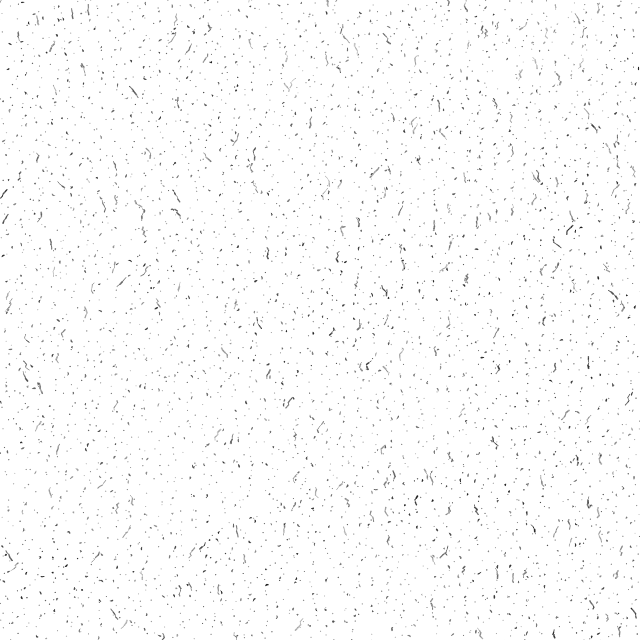
A three.js fragment shader for this texture:

```glsl
varying vec2 vUv;

const vec3 PAPER = vec3(1.0);
const vec3 INK = vec3(0.12);
const float EDGE = 0.001;                 // half width of the soft edge
const float COLUMNS = 42.0;               // loose vertical streams of grains
const vec2 DOT_GRID = vec2(COLUMNS, 84.0);
const vec2 CHIP_GRID = vec2(COLUMNS, 43.0);
const vec2 CRACK_GRID = vec2(COLUMNS, 40.0);
const float DOT_SHARE = 0.92;
const float CHIP_SHARE = 0.72;
const float CRACK_SHARE = 0.14;
const float DOT_RADIUS = 0.0009;
const vec2 CHIP_RADII = vec2(0.0011, 0.0022);
const float CRACK_STEP = 0.0042;
const float CRACK_SWAY = 0.0062;
const float CRACK_WIDTH = 0.0009;
const int CRACK_PARTS = 4;

vec4 hash4(vec2 cell, float seed) {
  vec4 p = fract(vec4(cell.xyx, seed + cell.y) * vec4(0.1031, 0.1030, 0.0973, 0.1099));
  p += dot(p, p.wzxy + 33.33);
  return fract((p.xxyz + p.yzzw) * p.zywx);
}

float valueNoise(vec2 p) {
  vec2 i = floor(p);
  vec2 f = fract(p);
  f = f * f * (3.0 - 2.0 * f);
  float low = mix(hash4(i, 7.0).x, hash4(i + vec2(1.0, 0.0), 7.0).x, f.x);
  float high = mix(hash4(i + vec2(0.0, 1.0), 7.0).x, hash4(i + 1.0, 7.0).x, f.x);
  return mix(low, high, f.y);
}

float coverage(float dist) {
  return 1.0 - smoothstep(-EDGE, EDGE, dist);
}

// Centre of a grain; x gathers around the middle of its column
vec2 grainCentre(vec2 cell, vec2 grid, vec4 rnd, float spread) {
  float x = 0.5 + (rnd.x + rnd.y - 1.0) * spread;
  return (cell + vec2(x, rnd.z)) / grid;
}

float ellipseDistance(vec2 p, vec2 radii) {
  float k = length(p / radii);
  float slope = max(length(p / (radii * radii)), 1.0);
  return k * (k - 1.0) / slope;
}

float segmentDistance(vec2 p, vec2 a, vec2 b) {
  vec2 ab = b - a;
  return length(p - a - ab * clamp(dot(p - a, ab) / dot(ab, ab), 0.0, 1.0));
}

float dotGrain(vec2 cell, vec2 uv) {
  vec4 rnd = hash4(cell, 11.0);
  vec4 look = hash4(cell, 23.0);
  vec2 p = uv - grainCentre(cell, DOT_GRID, rnd, 0.75);
  float ink = coverage(length(p) - DOT_RADIUS * mix(0.75, 1.15, look.x));
  return ink * mix(0.3, 0.85, look.y) * step(rnd.w, DOT_SHARE);
}

// Small tapered, slightly bent fleck
float chipGrain(vec2 cell, vec2 uv) {
  vec4 rnd = hash4(cell, 37.0);
  vec4 look = hash4(cell, 41.0);
  vec4 form = hash4(cell, 53.0);
  vec2 p = uv - grainCentre(cell, CHIP_GRID, rnd, 0.5);
  float angle = (look.x + look.y - 1.0) * 1.5 + 0.2;
  float c = cos(angle);
  float s = sin(angle);
  p = vec2(c * p.x - s * p.y, s * p.x + c * p.y);
  vec2 radii = CHIP_RADII * mix(vec2(0.75, 0.6), vec2(1.2, 1.35), form.xy);
  float along = clamp(p.y / radii.y, -1.0, 1.0);
  p.x += (form.z - 0.5) * 0.0018 * along * along;
  radii.x *= 1.0 + (form.w - 0.5) * along;
  float ink = coverage(ellipseDistance(p, radii));
  return ink * mix(0.45, 0.95, look.z) * step(rnd.w, CHIP_SHARE);
}

// Ragged crack: a short chain of strokes running down the column
float crackGrain(vec2 cell, vec2 uv) {
  vec4 rnd = hash4(cell, 67.0);
  if (rnd.w > CRACK_SHARE) return 0.0;
  vec4 look = hash4(cell, 71.0);
  vec2 p = uv - grainCentre(cell, CRACK_GRID, rnd, 0.5);
  vec2 start = vec2(0.0, 2.0 * CRACK_STEP);
  float dist = 1.0;
  for (int i = 0; i < CRACK_PARTS; i++) {
    vec4 bend = hash4(cell, 83.0 + 9.0 * float(i));
    float sway = (bend.x - 0.5 + (look.x - 0.5) * 0.6) * CRACK_SWAY;
    vec2 end = start + vec2(sway, -CRACK_STEP * mix(0.5, 1.2, bend.y));
    float width = CRACK_WIDTH * mix(0.35, 1.5, bend.z);
    dist = min(dist, segmentDistance(p, start, end) - width);
    start = end;
  }
  float mottling = mix(0.6, 1.1, valueNoise(uv * 450.0));
  return coverage(dist) * mix(0.45, 0.95, look.y) * mottling;
}

void main() {
  float ink = 0.0;
  for (int y = -1; y <= 1; y++) {
    for (int x = -1; x <= 1; x++) {
      vec2 offset = vec2(float(x), float(y));
      ink = max(ink, dotGrain(floor(vUv * DOT_GRID) + offset, vUv));
      ink = max(ink, chipGrain(floor(vUv * CHIP_GRID) + offset, vUv));
      ink = max(ink, crackGrain(floor(vUv * CRACK_GRID) + offset, vUv));
    }
  }
  // Slow patches of fainter and stronger print
  ink *= mix(0.75, 1.15, valueNoise(vUv * 9.0));
  gl_FragColor = vec4(mix(PAPER, INK, min(ink, 1.0)), 1.0);
}
```
